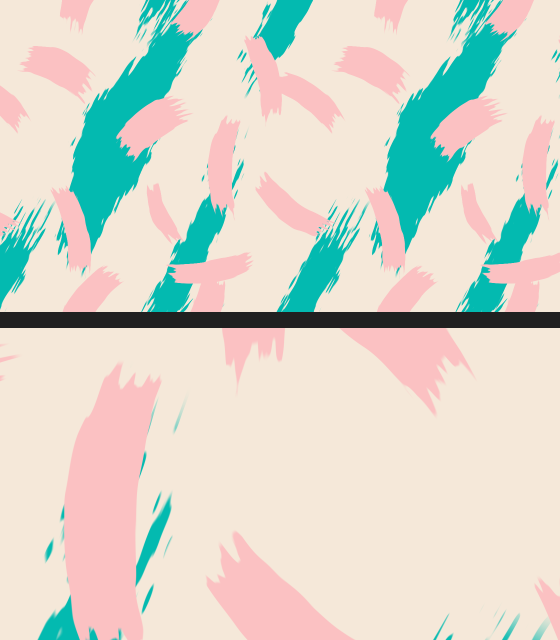
Top: the whole. Bottom: its middle third, enlarged.
This pattern is drawn by a Shadertoy shader. Its source:

```glsl
// Dry-brush pattern: broad diagonal teal swathes under short curved pink dabs.
// Every stroke is a bowed band in its own frame, wrapped on a square tile;
// paint runs out where wetness drops below a noise stretched along the stroke.

#define CANVAS_WIDTH 768.0
#define TILE 431.0
#define CREAM vec3(0.96, 0.91, 0.85)
#define TEAL vec3(0.01, 0.73, 0.69)
#define PINK vec3(0.985, 0.755, 0.76)
#define DAB_DRY vec2(16.0, 27.0)
#define DAB_SOFT vec2(3.0)
#define SWATHE_SOFT vec2(10.0, 17.0)
#define BULGE 26.0
#define SAMPLES 3

const int DABS = 11;
const int SWATHES = 3;

// Stroke ends (start xy, finish xy), y pointing down
const vec4 DAB_ENDS[DABS] = vec4[DABS](
    vec4(163, 371, 96, 482), vec4(28, 80, 131, 136),
    vec4(372, 108, 469, 184), vec4(339, 41, 370, 176),
    vec4(167, 211, 263, 145), vec4(321, 156, 313, 306),
    vec4(207, 248, 248, 338), vec4(353, 241, 459, 320),
    vec4(80, 252, 109, 384), vec4(227, 373, 360, 347),
    vec4(294, 374, 232, 484));

// Sideways bow and half width of each dab
const vec2 DAB_SHAPE[DABS] = vec2[DABS](
    vec2(18, 20), vec2(-16, 22), vec2(-14, 17), vec2(-13, 15),
    vec2(-12, 23), vec2(15, 16), vec2(8, 11), vec2(12, 16),
    vec2(-11, 16), vec2(13, 15), vec2(-17, 20));

const vec4 SWATHE_ENDS[SWATHES] = vec4[SWATHES](
    vec4(300, -25, 92, 378), vec4(70, 255, -105, 572),
    vec4(340, 155, 183, 502));

// Bow, half width, dry length at start and finish
const vec4 SWATHE_SHAPE[SWATHES] = vec4[SWATHES](
    vec4(27, 25, 50, 55), vec4(0, 23, 115, 80), vec4(-10, 20, 150, 95));

float hash(vec2 cell) {
    vec3 q = fract(cell.xyx * vec3(0.1031, 0.103, 0.0973));
    q += dot(q, q.yzx + 33.33);
    return fract((q.x + q.y) * q.z);
}

float valueNoise(vec2 p) {
    vec2 cell = floor(p), f = fract(p);
    f = f * f * (3.0 - 2.0 * f);
    return mix(mix(hash(cell), hash(cell + vec2(1, 0)), f.x),
               mix(hash(cell + vec2(0, 1)), hash(cell + vec2(1, 1)), f.x), f.y);
}

// Bristle threshold: fine across the stroke, long along it
float bristles(vec2 p) {
    float n = 0.6 * valueNoise(p / vec2(30.0, 3.2))
            + 0.4 * valueNoise(p / vec2(14.0, 1.7) + 57.0);
    return clamp((n - 0.5) * 1.7 + 0.5, 0.1, 0.9);
}

// Paint coverage of one stroke; soft holds the fringe width on each side
float brush(vec2 p, vec4 ends, float bow, float halfWidth, float bulge,
            vec2 dry, vec2 soft, float seed) {
    vec2 span = 0.5 * (ends.zw - ends.xy);
    float halfLength = length(span);
    vec2 axis = span / halfLength;
    vec2 d = p - 0.5 * (ends.xy + ends.zw);
    d -= TILE * round(d / TILE);

    float along = dot(d, axis);
    float s = along / halfLength;
    float across = dot(d, vec2(-axis.y, axis.x)) - bow * (1.0 - s * s);
    float endWet = min((1.0 + s) * halfLength / dry.x, (1.0 - s) * halfLength / dry.y);
    if (endWet <= 0.0) return 0.0;

    // Uneven outline, tapering to the ends and swelling past the middle
    float fringe = across > 0.0 ? soft.y : soft.x;
    float reach = halfWidth * (1.0 - 0.2 * s * s)
                + bulge * exp(-6.0 * (s - 0.15) * (s - 0.15)) + 0.5 * fringe
                + 0.6 * fringe * (valueNoise(vec2(along / 17.0, sign(across) * 9.0 + seed)) - 0.5);
    float wet = min((reach - abs(across)) / fringe, pow(endWet, 1.5));
    if (wet <= 0.0) return 0.0;

    float dryness = bristles(vec2(along, across) + seed * vec2(91.0, 47.0) + 500.0);
    return smoothstep(dryness - 0.08, dryness + 0.08, wet);
}

vec3 paint(vec2 p) {
    vec3 color = CREAM;
    for (int i = 0; i < SWATHES; i++) {
        vec4 shape = SWATHE_SHAPE[i];
        float swell = i == 0 ? BULGE : 0.0;
        color = mix(color, TEAL, brush(p, SWATHE_ENDS[i], shape.x, shape.y, swell,
                                       shape.zw, SWATHE_SOFT, float(i) + 20.0));
    }
    for (int i = 0; i < DABS; i++) {
        vec2 shape = DAB_SHAPE[i];
        color = mix(color, PINK, brush(p, DAB_ENDS[i], shape.x, shape.y, 0.0,
                                       DAB_DRY, DAB_SOFT, float(i) + 1.0));
    }
    return color;
}

void mainImage(out vec4 fragColor, in vec2 fragCoord) {
    // Average a small grid of samples to smooth the bristles
    vec3 sum = vec3(0.0);
    for (int i = 0; i < SAMPLES * SAMPLES; i++) {
        vec2 jitter = (vec2(i % SAMPLES, i / SAMPLES) + 0.5) / float(SAMPLES) - 0.5;
        vec2 pixel = fragCoord + jitter;
        sum += paint(vec2(pixel.x, iResolution.y - pixel.y) * CANVAS_WIDTH / iResolution.x);
    }
    fragColor = vec4(sum / float(SAMPLES * SAMPLES), 1.0);
}
```
